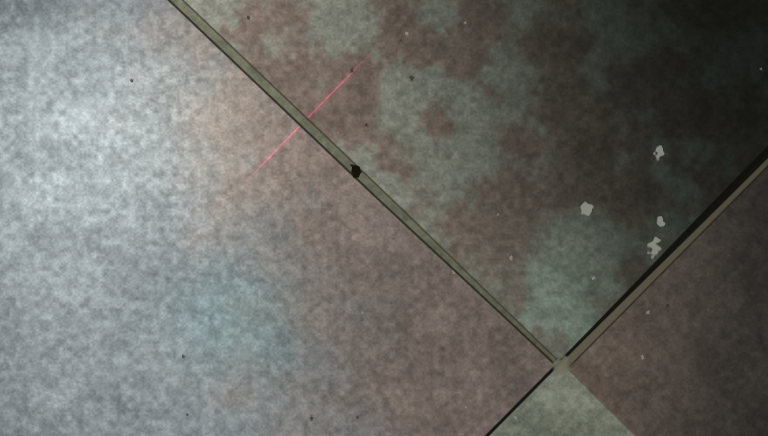
This texture is drawn by a WebGL 1 fragment shader. Its source:

```glsl
precision highp float;

uniform vec2 u_resolution;

float hash(vec2 p) {
    return fract(sin(dot(p, vec2(127.1, 311.7))) * 43758.5453);
}

float noise(vec2 p) {
    vec2 i = floor(p);
    vec2 f = fract(p);
    f = f * f * (3.0 - 2.0 * f);
    return mix(mix(hash(i), hash(i + vec2(1.0, 0.0)), f.x),
               mix(hash(i + vec2(0.0, 1.0)), hash(i + vec2(1.0)), f.x), f.y);
}

float fbm(vec2 p) {
    float sum = 0.0;
    float amp = 0.5;
    for (int i = 0; i < 5; i++) {
        sum += amp * noise(p);
        p = mat2(1.6, 1.2, -1.2, 1.6) * p + 7.3;
        amp *= 0.5;
    }
    return sum;
}

// x: fraction along a-b, y: signed distance to its left
vec2 lineCoords(vec2 p, vec2 a, vec2 b) {
    vec2 dir = normalize(b - a);
    vec2 q = p - a;
    return vec2(dot(q, dir) / length(b - a), dot(q, vec2(-dir.y, dir.x)));
}

float band(float d, float center, float halfWidth, float soft) {
    return 1.0 - smoothstep(halfWidth - soft, halfWidth + soft, abs(d - center));
}

float glow(vec2 p, vec2 center, vec2 radius) {
    vec2 q = (p - center) / radius;
    return exp(-dot(q, q));
}

float chip(vec2 p, vec2 center, float radius, float soft) {
    vec2 q = p - center;
    float ragged = radius * (0.45 + 1.1 * noise(q / radius * 1.3 + center * 91.0));
    return 1.0 - smoothstep(ragged - soft, ragged + soft, length(q * vec2(1.0, 0.8)));
}

// One randomly placed speck in some of the grid cells
float specks(vec2 p, float scale, float density, float soft) {
    vec2 cell = floor(p * scale);
    vec2 offset = 0.25 + 0.5 * vec2(hash(cell + 3.1), hash(cell + 8.7));
    float radius = mix(0.002, 0.0045, hash(cell + 5.9));
    return step(hash(cell), density) * chip(p, (cell + offset) / scale, radius, soft);
}

vec3 leftTile(vec2 p, float cloud) {
    float cool = 1.0 - smoothstep(0.25, 0.85, p.x + 0.25 * (p.y - 0.5) + 0.5 * (cloud - 0.5));
    vec3 col = mix(vec3(0.455, 0.415, 0.39), vec3(0.53, 0.56, 0.57), cool);
    col += vec3(0.18, 0.19, 0.19) * glow(p, vec2(0.22, 0.68), vec2(0.33, 0.32));
    col += vec3(0.07, 0.05, 0.03) * glow(p, vec2(0.52, 0.72), vec2(0.2, 0.25));
    col += vec3(0.0, 0.06, 0.06) * glow(p, vec2(0.55, 0.26), vec2(0.14, 0.13));
    col -= 0.10 * glow(p, vec2(0.0, 1.05), vec2(0.3, 0.14));
    return col - 0.05 * glow(p, vec2(1.15, 0.15), vec2(0.3, 0.3));
}

vec3 upperTile(vec2 p, float cloud) {
    float shade = smoothstep(0.5, 1.85, p.x + 0.35 * (p.y - 0.5));
    vec3 col = mix(vec3(0.53, 0.47, 0.43), vec3(0.14, 0.14, 0.12), shade);
    float stain = smoothstep(0.44, 0.62, cloud + 0.08 * glow(p, vec2(1.25, 0.35), vec2(0.3)));
    col = mix(col, col * vec3(1.02, 1.2, 1.2) + 0.015, 0.75 * stain);
    col += vec3(0.06, 0.09, 0.08) * glow(p, vec2(1.27, 0.27), vec2(0.16, 0.18));
    return col * (1.0 - 0.4 * glow(p, vec2(1.8, 1.0), vec2(0.45, 0.4)));
}

void main() {
    vec2 p = gl_FragCoord.xy / u_resolution.y;
    float soft = 1.0 / u_resolution.y;
    vec2 longSeam = lineCoords(p, vec2(0.403, 1.0), vec2(1.274, 0.171));
    vec2 crossSeam = lineCoords(p, vec2(1.118, 0.0), vec2(1.770, 0.659));
    vec2 cornerEdge = lineCoords(p, vec2(1.302, 0.152), vec2(1.456, 0.0));
    float cloud = fbm(p * 11.0);
    float grain = fbm(p * 70.0);

    // Four tiles, each with its own lighting
    vec3 col = mix(leftTile(p, cloud), upperTile(p, cloud), smoothstep(-soft, soft, longSeam.y));
    vec3 rightTile = mix(vec3(0.36, 0.32, 0.29), vec3(0.19, 0.18, 0.165), smoothstep(1.3, 1.8, p.x));
    vec3 cornerTile = vec3(0.45, 0.47, 0.42) - 0.06 * smoothstep(0.1, 0.0, p.y);
    vec3 lowerTiles = mix(cornerTile, rightTile, smoothstep(-0.003, 0.003, cornerEdge.y));
    col = mix(col, lowerTiles, smoothstep(soft, -soft, crossSeam.y));

    // Mottling and fine stone grain
    col *= 1.0 + 0.28 * (cloud - 0.48) + 0.42 * (grain - 0.48);
    col *= 1.0 + 0.12 * (noise(p * 210.0) - 0.5);

    // Faint red light streak
    vec2 ray = lineCoords(p, vec2(0.565, 0.585), vec2(0.864, 0.892));
    float rayFade = smoothstep(-0.05, 0.2, ray.x) * (1.0 - smoothstep(0.75, 1.03, ray.x));
    float rayCore = band(ray.y, 0.0, 0.0018, 0.0018) * (0.4 + 0.7 * noise(p * 90.0));
    col += vec3(0.33, 0.02, 0.1) * rayFade * (rayCore + 0.15 * exp(-abs(ray.y) * 110.0));

    // Scattered debris and larger flakes
    col = mix(col, vec3(0.62, 0.58, 0.53), 0.65 * specks(p, 9.0, 0.09, soft));
    col = mix(col, vec3(0.2, 0.16, 0.14), 0.7 * specks(p + 4.0, 8.0, 0.07, soft));
    float flakes = max(chip(p, vec2(1.346, 0.520), 0.012, soft), chip(p, vec2(1.514, 0.648), 0.011, soft));
    flakes = max(flakes, max(chip(p, vec2(1.514, 0.493), 0.010, soft), chip(p, vec2(1.502, 0.431), 0.014, soft)));
    col = mix(col, vec3(0.57, 0.57, 0.53), 0.85 * flakes);

    // Long groove: pale channel between dark edges
    float along = step(longSeam.x, 1.0);
    float width = mix(0.011, 0.006, smoothstep(0.45, 1.0, longSeam.x));
    vec3 grout = mix(vec3(0.47, 0.47, 0.40), vec3(0.34, 0.34, 0.28), longSeam.x) * (0.8 + 0.4 * grain);
    col = mix(col, grout, along * band(longSeam.y, 0.0, width, soft));
    col = mix(col, vec3(0.13, 0.13, 0.10), 0.85 * along * band(longSeam.y, -width, 0.0022, soft));
    col = mix(col, vec3(0.20, 0.20, 0.16), 0.7 * along * band(longSeam.y, width, 0.0018, soft));
    col = mix(col, vec3(0.09, 0.08, 0.06), chip(p, vec2(0.814, 0.608), 0.011, soft));

    // Cross groove: shadow above, lit ledge below past the junction
    float ledge = smoothstep(0.25, 0.29, crossSeam.x);
    float shadowWidth = mix(0.0035, 0.010, smoothstep(0.25, 1.0, crossSeam.x));
    col = mix(col, vec3(0.36, 0.34, 0.28) * (1.1 - 0.3 * crossSeam.x), ledge * band(crossSeam.y, -0.012, 0.009, soft));
    col = mix(col, vec3(0.10, 0.09, 0.07), 0.6 * ledge * band(crossSeam.y, -0.022, 0.0018, soft));
    col = mix(col, vec3(0.06, 0.06, 0.045), 0.93 * band(crossSeam.y, 0.001, shadowWidth, soft));
    col = mix(col, vec3(0.42, 0.42, 0.35), 0.9 * chip(p, vec2(1.288, 0.163), 0.016, 3.0 * soft));

    gl_FragColor = vec4(clamp(col, 0.0, 1.0), 1.0);
}
```
